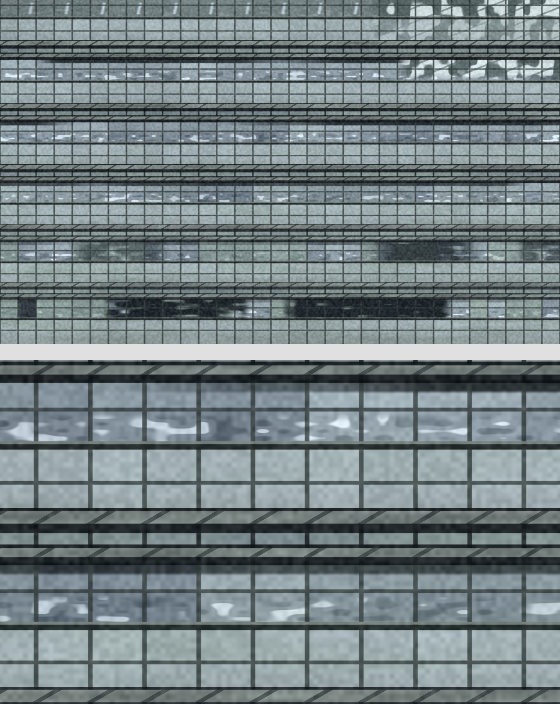
Top, the full canvas; bottom, a detail of the centre.
Write a WebGL 2 fragment shader that draws this texture.

```glsl
#version 300 es
precision highp float;
// Glass office facade: 31 bays across and about five and a half storeys down.
// Each storey is a stack of bands (ledges, reveal, windows, spandrel) crossed by
// mullions; noise varies the panes, interiors, reflections and grime.
uniform vec2 u_resolution;
out vec4 fragColor;

const float BAYS = 31.0;
const float FIRST_LEDGE = 0.1234;  // depth of the first ledge below the top edge
const float STOREY = 0.1851;       // storey height there
const float SHRINK = 0.00239;      // loss of storey height going down
const float LAST_STOREY = 4.0;
const float MULLION = 0.085;       // width in bays
const float TRANSOM = 0.021;       // thickness in storeys
const float LEDGE_SLANT = 5.7;
const float GRAIN = 0.10;

const vec3 SPANDREL = vec3(0.63, 0.685, 0.705);
const vec3 SPANDREL_GREEN = vec3(0.55, 0.62, 0.59);
const vec3 PANE_PALE = vec3(0.61, 0.67, 0.70);
const vec3 PANE_SLATE = vec3(0.40, 0.45, 0.50);
const vec3 PANE_GREEN = vec3(0.56, 0.64, 0.58);
const vec3 LEDGE = vec3(0.45, 0.49, 0.48);
const vec3 FRAME = vec3(0.20, 0.235, 0.235);
const vec3 SHADOW = vec3(0.07, 0.09, 0.10);
const vec3 GLARE = vec3(0.87, 0.92, 0.93);

float hash(vec2 p) {
  vec3 q = fract(vec3(p.xyx) * 0.1031);
  q += dot(q, q.yzx + 33.33);
  return fract((q.x + q.y) * q.z);
}

float noise(vec2 p) {
  vec2 i = floor(p), f = fract(p);
  f = f * f * (3.0 - 2.0 * f);
  return mix(mix(hash(i), hash(i + vec2(1, 0)), f.x),
             mix(hash(i + vec2(0, 1)), hash(i + vec2(1, 1)), f.x), f.y);
}

// Soft-edged interval from lo to hi.
float band(float x, float lo, float hi, float soft) {
  return smoothstep(lo - soft, lo + soft, x) * (1.0 - smoothstep(hi - soft, hi + soft, x));
}

// Line of a given width around zero.
float stroke(float x, float width, float soft) {
  return band(x, -0.5 * width, 0.5 * width, soft);
}

// Signed distance to the nearest whole number.
float nearest(float x) { return fract(x + 0.5) - 0.5; }

void main() {
  vec2 uv = gl_FragCoord.xy / u_resolution;
  float x = uv.x, y = 1.0 - uv.y;

  // Bay and storey coordinates; f runs down from 0 to 1 in each storey.
  float root = sqrt(STOREY * STOREY - 4.0 * SHRINK * (y - FIRST_LEDGE));
  float level = (STOREY - root) / (2.0 * SHRINK) + 0.04;
  float id = min(floor(level), LAST_STOREY);
  float f = level - id;
  float bay = x * BAYS, pane = floor(bay);
  float sx = 0.65 * BAYS / u_resolution.x;
  float sy = 0.65 / (u_resolution.y * root);
  float low = smoothstep(1.5, 4.5, level);

  // Spandrel glass, greener and more streaked lower down.
  float streak = noise(vec2(x * 9.0, y * 70.0));
  vec3 color = mix(SPANDREL, SPANDREL_GREEN, clamp(streak * (0.3 + 0.5 * low), 0.0, 1.0));
  color *= 0.97 + 0.06 * hash(vec2(pane, id + 9.0)) - 0.07 * smoothstep(0.86, 1.0, f);

  // Window panes with blinds, desk clutter and dark ceilings.
  float room = noise(vec2(x * 11.0, id * 7.3 + 2.0));
  float tone = 0.55 * hash(vec2(floor(bay * 0.5), id + 31.0)) + 0.45 * room;
  vec3 window = mix(PANE_SLATE, PANE_PALE, tone + 0.25 * band(f, 0.31, 0.46, 0.02));
  float clutter = noise(vec2(bay * 2.7, f * 26.0 + id * 17.0));
  float desk = band(f, 0.50, 0.65, 0.03);
  window += desk * (0.28 * smoothstep(0.68, 0.85, clutter) - 0.12 * smoothstep(0.4, 0.15, clutter));
  float ceiling = band(f, 0.30, 0.365, 0.012) * smoothstep(0.25, 0.6, noise(vec2(x * 6.0, id * 3.1)));
  window = mix(window, SHADOW, 0.8 * ceiling * (1.0 - 0.6 * low));

  // Unlit rooms on the two lowest storeys, between pale green columns.
  float unlit = id == 4.0 ? band(x, 0.19, 0.44, 0.01) + band(x, 0.51, 0.80, 0.01)
                            + 0.8 * band(x, 0.03, 0.16, 0.01) * step(0.45, hash(vec2(pane, 5.0)))
              : id == 3.0 ? 0.8 * band(x, 0.68, 0.84, 0.03) + 0.5 * band(x, 0.14, 0.29, 0.02)
                            + 0.6 * band(x, 0.93, 1.1, 0.01) : 0.0;
  float clouds = noise(vec2(bay * 1.3, f * 15.0 + id));
  window = mix(window, PANE_GREEN, 0.55 * low * step(0.45, hash(vec2(pane, id))));
  window = mix(window, SHADOW * 1.7, clamp(unlit, 0.0, 1.0) * smoothstep(0.1, 0.55, clouds + 0.15));

  // Darker top storey with a slanted lamp in every second bay.
  if (id < 0.0) {
    window = mix(window, vec3(0.42, 0.47, 0.47), 0.8);
    float lamp = stroke(nearest(bay * 0.5 - 0.86 + (f - 0.5) * 0.35), 0.08, sx);
    window = mix(window, PANE_PALE * 1.15, lamp * band(f, 0.42, 0.60, sy) * step(x, 0.65));
  }
  color = mix(color, window, band(f, 0.30, 0.66, sy));

  // Bright reflected framework at the upper right.
  float edge = id < 0.0 ? 0.665 : 0.715;
  float lattice = smoothstep(0.38, 0.58, noise(vec2(bay * 2.4, y * 34.0)));
  lattice *= 1.0 - 0.6 * stroke(nearest(bay * 0.5 + y * 24.0), 0.13, sx);
  float glare = smoothstep(edge - 0.01, edge + 0.02, x) * (1.0 - smoothstep(0.21, 0.24, y));
  float clear = band(f, 0.30, 0.66, sy);
  color = mix(color, mix(FRAME * 1.6, GLARE, lattice), glare * (0.35 + 0.5 * clear));

  // Horizontal frames and upright mullions.
  float bars = stroke(f - 0.46, TRANSOM, sy) + stroke(f - 0.86, TRANSOM, sy);
  float mullion = stroke(nearest(bay), MULLION, sx);
  color = mix(color, FRAME, 0.8 * max(min(bars, 1.0), mullion));
  color = mix(color, LEDGE, band(f, 0.632, 0.648, sy));
  color = mix(color, FRAME * 0.75, band(f, 0.648, 0.678, sy));

  // Recess between two ledges, with its narrow glass strip.
  color = mix(color, SHADOW, band(f, -0.01, 0.315, sy) * (0.92 - 0.15 * low));
  vec3 strip = mix(PANE_SLATE, SPANDREL_GREEN, 0.35 + 0.5 * noise(vec2(x * 8.0, id * 5.0)));
  color = mix(color, strip, band(f, 0.137, 0.20, sy) * (1.0 - 0.8 * mullion));
  float ledges = band(f, 0.015, 0.085, sy) + band(f, 0.22, 0.27, sy);
  float seam = stroke(nearest(bay + (f - (f < 0.15 ? 0.085 : 0.27)) * LEDGE_SLANT), 0.15, sx);
  vec3 metal = LEDGE * (0.85 + 0.35 * noise(vec2(x * 14.0, id * 4.0 + f * 20.0)));
  color = mix(color, mix(metal, FRAME, 0.75 * seam), ledges);

  // Fine grain and broad weathering.
  color += GRAIN * (noise(vec2(x * 330.0, y * 200.0)) - 0.5);
  color *= 0.97 + 0.08 * noise(vec2(x * 4.0, y * 3.0));
  fragColor = vec4(clamp(color, 0.0, 1.0), 1.0);
}
```
